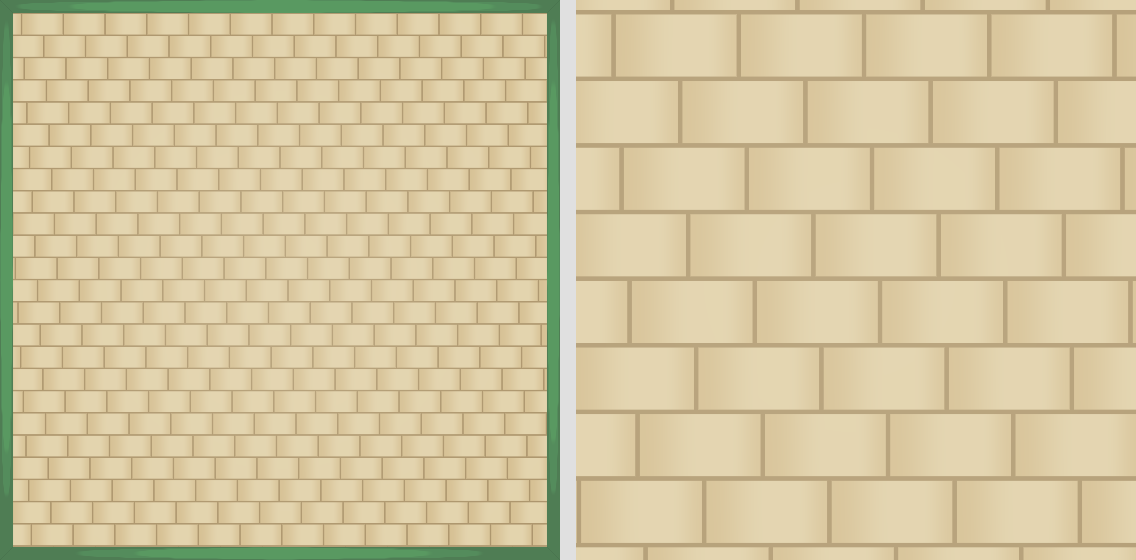
Left: the whole. Right: its middle third, enlarged.
Write a Shadertoy shader that draws this pattern.

```glsl
// Sand-coloured brick wall inside a bevelled green frame.
// Each course is shifted sideways by one course height, so joints drift down
// the wall; the bricks carry a soft side shade and the centre is slightly paler.

const float FRAME = 0.0234;        // frame thickness
const float COURSE = 0.03965;      // height of one row of bricks
const float BRICK = 0.07454;       // length of one brick
const float FIRST_JOINT = 0.0385;  // first upright joint of the top row
const float JOINT = 0.0027;        // mortar width

const vec3 SAND = vec3(0.890, 0.830, 0.680);
const vec3 TAN = vec3(0.840, 0.755, 0.580);
const vec3 MORTAR = vec3(0.680, 0.590, 0.430);
const vec3 PALE = vec3(0.905, 0.865, 0.755);
const vec3 GREEN_DARK = vec3(0.310, 0.490, 0.330);
const vec3 GREEN_MID = vec3(0.330, 0.550, 0.360);
const vec3 GREEN_LIGHT = vec3(0.350, 0.600, 0.380);

vec2 hashGradient(vec2 cell) {
    float h = fract(sin(dot(cell, vec2(127.1, 311.7))) * 4375.85);
    return vec2(cos(6.2832 * h), sin(6.2832 * h));
}

float gradientNoise(vec2 p) {
    vec2 i = floor(p), f = fract(p);
    vec2 w = f * f * f * (f * (f * 6.0 - 15.0) + 10.0);
    vec2 e = vec2(0.0, 1.0);
    float a = dot(hashGradient(i), f);
    float b = dot(hashGradient(i + e.yx), f - e.yx);
    float c = dot(hashGradient(i + e.xy), f - e.xy);
    float d = dot(hashGradient(i + e.yy), f - e.yy);
    return mix(mix(a, b, w.x), mix(c, d, w.x), w.y);
}

// Coverage of a line of given width at distance d from its centre
float lineMask(float d, float width, float pixel) {
    return 1.0 - smoothstep(-0.5, 0.5, (d - 0.5 * width) / pixel);
}

// Distance to the nearest whole number
float nearestInteger(float x) {
    return abs(x - round(x));
}

vec3 brickWall(vec2 p, float pixel) {
    float row = (p.y - FRAME) / COURSE;
    float column = (p.x - FIRST_JOINT - floor(row) * COURSE) / BRICK;
    float u = fract(column);

    // Long shade on the left of each brick, short one on the right
    float shade = 1.0 - smoothstep(0.03, 0.50, u);
    shade = max(shade, 0.8 * smoothstep(0.74, 1.0, u));
    vec3 color = mix(SAND, TAN, shade);

    float joint = max(lineMask(nearestInteger(row) * COURSE, JOINT, pixel),
                      lineMask(nearestInteger(column) * BRICK, JOINT, pixel));
    color = mix(color, MORTAR, joint);

    // Pale glow around the middle
    float glow = 1.0 - smoothstep(0.0, 0.62, length(p - 0.5));
    return mix(color, PALE, 0.22 * glow);
}

vec3 bevelFrame(vec2 p, vec2 edge, float pixel) {
    float depth = min(edge.x, edge.y) / FRAME;
    float along = max(edge.x, edge.y);

    // Stepped highlight with rounded ends, longer at the top than the bottom
    float level = along - 0.45 * pow(abs(2.0 * depth - 1.0), 4.0);
    level += 0.1 * (0.5 - p.y) + 0.03 * gradientNoise(p * 5.0 + 2.3);
    float soft = 0.006 + pixel;
    vec3 color = mix(GREEN_DARK, GREEN_MID, smoothstep(-soft, soft, level - 0.09));
    color = mix(color, GREEN_LIGHT, smoothstep(-soft, soft, level - 0.18));

    // Faint mitre seams in the corners
    float seam = lineMask(abs(edge.x - edge.y), 0.002, pixel);
    return color * (1.0 - 0.06 * seam);
}

void mainImage(out vec4 fragColor, in vec2 fragCoord) {
    vec2 uv = fragCoord / iResolution.xy;
    float pixel = 1.0 / min(iResolution.x, iResolution.y);
    vec2 p = vec2(uv.x, 1.0 - uv.y);  // measured from the top left
    vec2 edge = min(p, 1.0 - p);

    float inside = smoothstep(-0.5, 0.5, (min(edge.x, edge.y) - FRAME) / pixel);
    vec3 color = mix(bevelFrame(p, edge, pixel), brickWall(p, pixel), inside);
    fragColor = vec4(color, 1.0);
}
```
